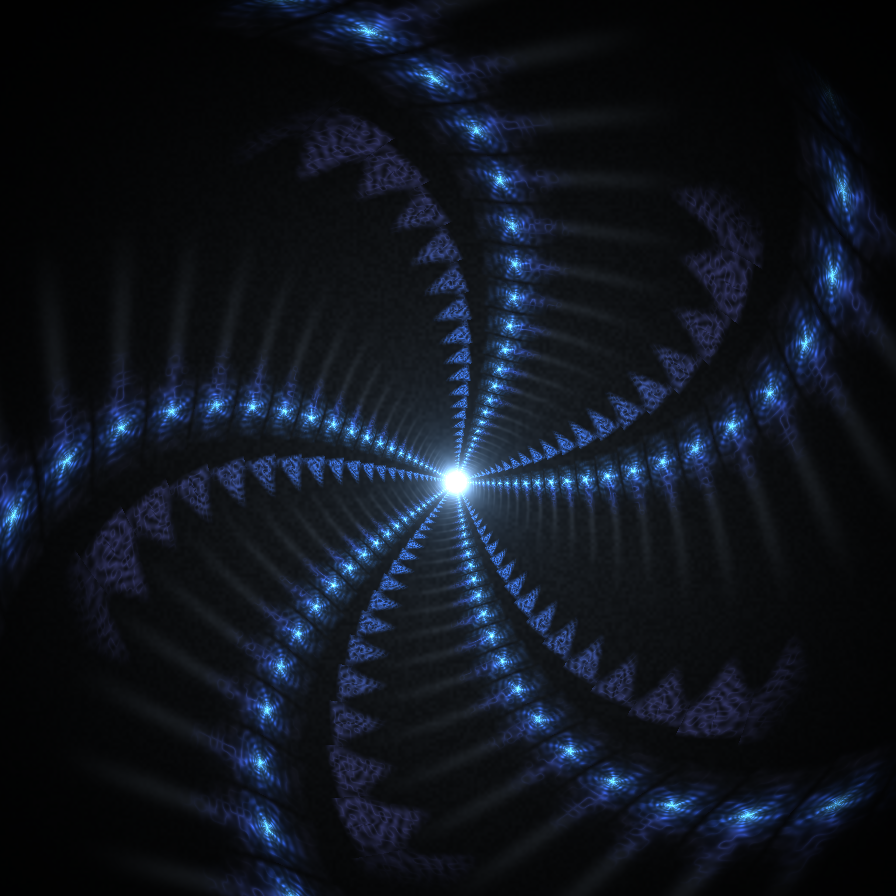
This background is drawn by a WebGL 1 fragment shader. Its source:

```glsl
precision highp float;
// Five curved arms sweep out of a white core. Each arm has a dark spine, a row
// of small starred whirls with plumes on one side and violet lace on the other.
// Whirls repeat in log-radius; arms come from one loop with harmonic offsets.

uniform vec2 u_resolution;

const float TAU = 6.28318;
const vec2 CENTER = vec2(0.509, 0.462);
const float ARMS = 5.0;
const float SPINE_START = 0.18;    // spine angle at the core
const float SPINE_CURL = 2.3;      // added angle per squared radius
const float WHIRL_ANGLE = 0.21;    // whirl distance from the spine
const float CELL_SIZE = 0.155;     // cell height relative to the radius
const float WHIRLS_PER_E = 6.4;    // whirls per unit of log-radius
const float WHIRL_CROWDING = 6.8;  // tighter spacing far out
const float FIRST_PHASE = 0.93;
const vec4 ARM_BEND = vec4(-0.087, 0.056, 0.089, -0.039);
const vec4 ARM_PHASE = vec4(-0.10, 0.094, -0.18, 0.095);

const vec3 HAZE = vec3(0.085, 0.098, 0.113);
const vec3 VIOLET = vec3(0.27, 0.25, 0.45);
const vec3 BLUE = vec3(0.15, 0.29, 0.86);
const vec3 AZURE = vec3(0.20, 0.54, 0.95);
const vec3 CYAN = vec3(0.44, 0.87, 0.98);

float hash(vec2 p) {
  p = fract(p * vec2(0.1031, 0.1137));
  p += dot(p, p.yx + 33.33);
  return fract((p.x + p.y) * p.x * 17.0);
}

float noise(vec2 p) {
  vec2 i = floor(p), f = fract(p);
  f = f * f * (3.0 - 2.0 * f);
  return mix(mix(hash(i), hash(i + vec2(1.0, 0.0)), f.x),
             mix(hash(i + vec2(0.0, 1.0)), hash(i + 1.0), f.x), f.y);
}

float ridge(vec2 p) {
  float n = 1.0 - abs(2.0 * noise(p) - 1.0);
  return n * n;
}

// A bright point with curled, beaded rays; q is measured in cells.
vec3 whirl(vec2 q, float nearCore) {
  float d = length(q) + 0.001;
  float phi = atan(q.y, q.x);
  float rays = pow(0.5 + 0.5 * cos(5.0 * phi - 5.5 * d + 0.7), 2.5);
  float fine = 0.5 + 0.5 * cos(15.0 * phi - 9.0 * d);
  float beads = 0.62 + 0.38 * cos(17.0 * log(d) + 3.0 * phi);
  float glow = exp(-3.0 * d) * (0.25 + 0.95 * rays * beads + 0.35 * fine * beads);
  vec3 tint = mix(BLUE, VIOLET, smoothstep(0.3, 0.85, d) * (1.0 - nearCore));
  tint = mix(tint, AZURE, max(nearCore * 0.8, exp(-7.0 * d)));
  return tint * glow * 1.35 + CYAN * 0.006 / (d * d + 0.007);
}

vec3 arm(float angle, float u, float index) {
  float turn = index * TAU / ARMS;
  vec4 harmonics = vec4(cos(turn), sin(turn), cos(2.0 * turn), sin(2.0 * turn));
  float spine = turn + SPINE_START + SPINE_CURL * u * u + dot(harmonics, ARM_BEND);
  float a = mod(angle - spine + 0.5 * TAU, TAU) - 0.5 * TAU;
  float t = WHIRLS_PER_E * log(u) + WHIRL_CROWDING * u * u * u * u
          - FIRST_PHASE - dot(harmonics, ARM_PHASE);
  float nearCore = 1.0 - smoothstep(0.08, 0.36, u);
  float gain = 0.85 + 0.55 * nearCore;
  float edge = 1.0 - smoothstep(0.52, 0.62, u);

  // Whirl side: plumes drift outward as they leave the arm.
  float s = -a;
  float past = max(s - WHIRL_ANGLE, 0.0);
  float drift = t - 1.3 * past - 1.5 * past * past;
  float f = fract(drift + 0.5) - 0.5;
  float saw = 0.02 * f;
  float window = 1.0 - smoothstep(0.42, 0.5, abs(f));
  float band = smoothstep(0.045 + saw, 0.075 + saw, s) * (1.0 - smoothstep(0.32, 0.46, s));
  float lace = ridge(vec2(drift * 9.0, a * 45.0));
  vec3 color = whirl(vec2((s - WHIRL_ANGLE) / CELL_SIZE, f), nearCore)
             * band * (0.3 + 0.7 * window) * (0.7 + 0.5 * lace) * gain;
  float taper = 0.2 - 0.25 * past;
  float plume = exp(-f * f / max(taper * taper, 0.004))
              * smoothstep(0.2, 0.28, s) * (1.0 - smoothstep(0.27, 0.52, s));
  color += mix(VIOLET, BLUE, 0.5 + 0.4 * nearCore) * plume * (0.15 + 0.55 * lace) * gain * 0.8;

  // Faint streaks continue the plumes across the gap.
  float streak = pow(0.5 + 0.5 * cos(TAU * drift), 4.0);
  color += HAZE * streak * 0.6 * smoothstep(0.3, 0.45, s) * (1.0 - smoothstep(0.5, 0.95, s));

  // Lace side: scalloped rows that end before the arm does.
  float g = fract(t + 2.2 * a) - 0.5;
  float rim = 0.21 + 0.08 * cos(TAU * g) + 0.12 * smoothstep(0.3, 0.42, u);
  float strip = smoothstep(0.035 + 0.03 * g, 0.065 + 0.03 * g, a)
              * (1.0 - smoothstep(rim - 0.12, rim, a)) * (1.0 - smoothstep(0.39, 0.46, u));
  float r = length(vec2((a - 0.11) / CELL_SIZE, g));
  float rings = 0.5 + 0.5 * cos(26.0 * r + 3.0 * atan(g, a - 0.11));
  float knots = ridge(vec2(t * 11.0 + 3.0 * a, a * 60.0));
  vec3 laceTint = mix(mix(VIOLET, BLUE, 0.2), mix(BLUE, AZURE, 0.5), nearCore);
  color += laceTint * strip * (0.12 + 0.38 * rings + 0.5 * knots) * (0.6 + 0.5 * nearCore);
  return color * edge;
}

void main() {
  vec2 uv = gl_FragCoord.xy / u_resolution;
  vec2 p = uv - CENTER;
  float u = max(length(p), 0.0005);
  float angle = atan(p.y, p.x);

  // Haze with light grain.
  vec3 color = HAZE * exp(-6.5 * u * u) * (0.8 + 0.4 * noise(uv * 260.0));

  for (int i = 0; i < 5; i++) color += arm(angle, u, float(i));

  // Core and its halo.
  color += vec3(0.62, 0.8, 1.0) * 0.00032 / (u * u + 0.0001);
  color += AZURE * 0.22 * exp(-u * 22.0);
  gl_FragColor = vec4(min(color, 1.0), 1.0);
}
```
